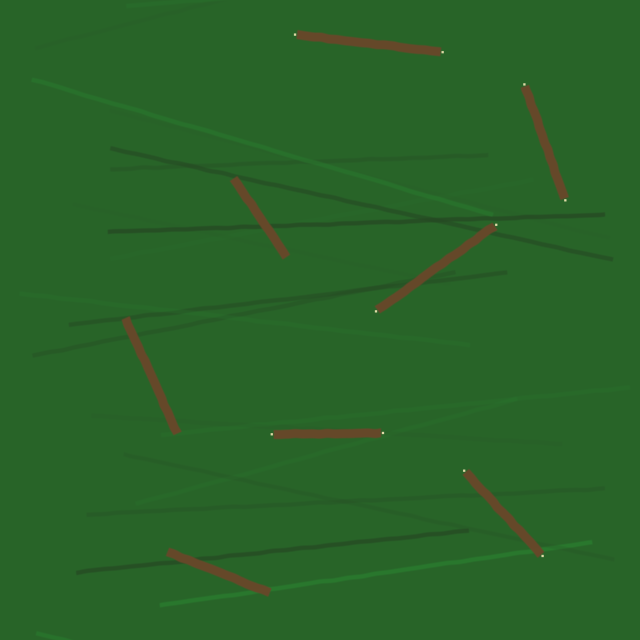
Write a WebGL 2 fragment shader that draws this texture.

```glsl
#version 300 es
precision highp float;
// Forest-green ground crossed by long, thin, near-level blades, light and dark,
// with short brown twigs laid on top, most tipped with tiny pale specks.
// Each part is a soft box in a rotated frame, placed by an integer hash.
uniform vec2 u_resolution;
out vec4 fragColor;

const vec3 GROUND = vec3(0.157, 0.392, 0.158);
const vec3 BLADE_LIGHT = vec3(0.160, 0.490, 0.180);
const vec3 BLADE_DARK = vec3(0.145, 0.285, 0.135);
const vec3 TWIG = vec3(0.405, 0.280, 0.160);
const vec3 SPECK = vec3(0.880, 0.860, 0.660);
const int BLADE_COUNT = 20;
const int TWIG_COUNT = 8;

// Random value in 0..1 for an item and one of its properties
float hash(int item, int property) {
    uint n = uint(item) * 1597334677u + uint(property) * 3812015801u + 977u;
    n = (n ^ (n >> 16u)) * 2246822519u;
    n = (n ^ (n >> 13u)) * 3266489917u;
    n ^= n >> 16u;
    return float(n >> 8u) / 16777216.0;
}

// Smooth one-dimensional noise in -1..1
float wobble(float x, int seed) {
    float cell = floor(x);
    float t = smoothstep(0.0, 1.0, x - cell);
    int i = int(cell) + 500;
    return 2.0 * mix(hash(i, seed), hash(i + 1, seed), t) - 1.0;
}

// Position relative to an origin: x along the direction, y across it
vec2 toFrame(vec2 p, vec2 origin, float angle) {
    vec2 dir = vec2(cos(angle), sin(angle));
    vec2 d = p - origin;
    return vec2(dot(d, dir), dot(d, vec2(-dir.y, dir.x)));
}

// Coverage of a box with soft edges
float softBox(vec2 p, vec2 halfSize, float blur) {
    vec2 edge = smoothstep(-blur, blur, halfSize - abs(p));
    return edge.x * edge.y;
}

// Long blade starting on the left, with a strength of its own
vec3 addBlade(vec3 color, vec2 p, int i, float blur) {
    float row = (float(i) + hash(i, 1)) / float(BLADE_COUNT);
    vec2 start = vec2(mix(0.0, 0.3, hash(i, 2)), row);
    float halfLength = mix(0.29, 0.41, hash(i, 3));
    float angle = mix(-0.30, 0.27, hash(i, 4));
    vec2 q = toFrame(p, start, angle) - vec2(halfLength, 0.0);
    q.y += 0.0008 * wobble(q.x * 45.0, i + 40);
    float strength = mix(0.06, 0.8, pow(hash(i, 5), 1.4));
    vec3 tint = hash(i, 6) < 0.5 ? BLADE_LIGHT : BLADE_DARK;
    return mix(color, tint, strength * softBox(q, vec2(halfLength, 0.0034), blur));
}

// Short twig with square ends, usually with a speck at each tip
vec3 addTwig(vec3 color, vec2 p, int i, float blur) {
    float column = fract(0.28 + 0.618 * float(i));
    float row = (float(i) + mix(0.25, 0.75, hash(i, 11))) / float(TWIG_COUNT);
    vec2 center = vec2(mix(0.14, 0.86, column), mix(0.03, 0.97, row));
    float halfLength = mix(0.065, 0.115, hash(i, 12));
    float angle = mix(-1.3, 1.0, pow(hash(i, 13), 1.6));
    vec2 q = toFrame(p, center, angle);
    vec2 rough = q + vec2(0.0, 0.0008 * wobble(q.x * 80.0, i + 80));
    color = mix(color, TWIG, 0.97 * softBox(rough, vec2(halfLength, 0.0070), blur));

    // Mirrored tips share one speck shape, aligned with the canvas
    float side = q.x < 0.0 ? -1.0 : 1.0;
    vec2 tip = center + side * (halfLength + 0.003) * vec2(cos(angle), sin(angle));
    float speck = softBox(p - tip, vec2(0.0018), 0.6 * blur);
    return mix(color, SPECK, speck * step(0.12, hash(i, 14)));
}

void main() {
    float size = min(u_resolution.x, u_resolution.y);
    vec2 p = gl_FragCoord.xy / size;
    float blur = max(0.0018, 0.7 / size);

    vec3 color = GROUND;
    for (int i = 0; i < BLADE_COUNT; i++) {
        color = addBlade(color, p, i, blur);
    }
    for (int i = 0; i < TWIG_COUNT; i++) {
        color = addTwig(color, p, i, blur);
    }
    fragColor = vec4(color, 1.0);
}
```
